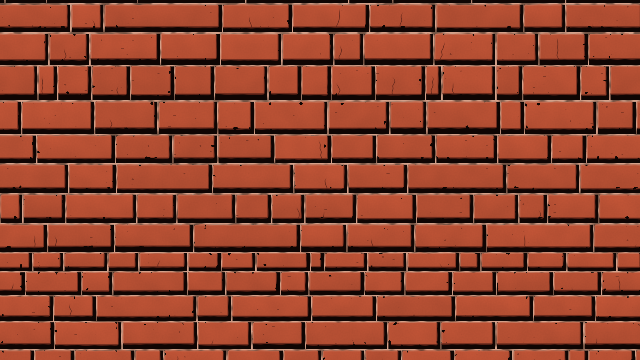
This texture is drawn by a Shadertoy shader. Its source:

```glsl
// Sunlit wall of smooth red bricks in courses of uneven height and random lengths.
// Each brick is a rounded box with pale mortar above and to its left and a deep
// shadow below and to its right; gradient noise adds wobble, chips and cracks.

const float WALL_HEIGHT = 432.0;   // wall units per canvas height
const int COURSES = 14;
const float COURSE_TOP[15] = float[15](-30.0, 4.0, 39.0, 78.0, 120.5, 161.0, 196.0,
    232.0, 268.0, 302.0, 325.0, 354.0, 385.0, 419.0, 452.0);
const float BRICK_COUNT[14] = float[14](8.0, 9.0, 12.0, 17.0, 12.0, 12.0, 9.0,
    14.0, 9.0, 17.0, 14.0, 10.0, 10.0, 14.0);

const vec3 CLAY = vec3(0.71, 0.31, 0.20);
const vec3 CLAY_DARK = vec3(0.33, 0.12, 0.08);
const vec3 CLAY_LIT = vec3(0.78, 0.48, 0.38);
const vec3 MORTAR_LIT = vec3(0.83, 0.63, 0.54);
const vec3 MORTAR_DULL = vec3(0.45, 0.33, 0.27);
const vec3 SHADOW = vec3(0.06, 0.02, 0.01);

float hash(vec2 p) {
    vec3 q = fract(p.xyx * vec3(0.1031, 0.1030, 0.0973));
    q += dot(q, q.yzx + 33.33);
    return fract((q.x + q.y) * q.z);
}

float gradientDot(vec2 cell, vec2 offset) {
    float angle = 6.2832 * hash(cell);
    return dot(vec2(cos(angle), sin(angle)), offset);
}

float gradientNoise(vec2 p) {
    vec2 i = floor(p), f = fract(p);
    vec2 w = f * f * f * (f * (f * 6.0 - 15.0) + 10.0);
    vec2 e = vec2(1.0, 0.0);
    float low = mix(gradientDot(i, f), gradientDot(i + e, f - e), w.x);
    float high = mix(gradientDot(i + e.yx, f - e.yx), gradientDot(i + 1.0, f - 1.0), w.x);
    return mix(low, high, w.y);
}

// 1 where d is below zero, softened over one pixel
float inside(float d, float pixel) {
    return smoothstep(0.5, -0.5, d / pixel);
}

float roundedBox(vec2 p, vec2 halfSize, float radius) {
    vec2 q = abs(p) - halfSize + radius;
    return length(max(q, 0.0)) + min(max(q.x, q.y), 0.0) - radius;
}

// Position of a vertical joint, measured in mean brick lengths
float jointAt(float index, float course) {
    float phase = 0.62 + 0.16 * hash(vec2(course, 71.0));
    return index + phase + 0.66 * (hash(vec2(index + 9.0, course * 7.0 + 3.0)) - 0.5);
}

// Left and right joint of the brick at u, and the index of its left joint
vec3 findBrick(float u, float course) {
    float index = floor(u - 0.2);
    if (u < jointAt(index, course)) index -= 1.0;
    else if (u >= jointAt(index + 1.0, course)) index += 1.0;
    return vec3(jointAt(index, course), jointAt(index + 1.0, course), index);
}

// Thin wandering crack that climbs from the lower edge of some bricks
float crack(vec2 p, vec2 halfSize, vec2 id, float pixel) {
    float chosen = step(0.72, hash(id + 17.0));
    float start = (hash(id + 29.0) - 0.5) * 1.5 * halfSize.x;
    float lean = 0.35 * (hash(id + 41.0) - 0.5);
    float bend = 4.0 * gradientNoise(vec2(p.y * 0.13, id.x * 5.3 + id.y));
    float reach = halfSize.y * (1.0 - 1.7 * hash(id + 53.0));
    float line = abs(p.x - start - lean * p.y - bend) - 0.45;
    return chosen * inside(line, pixel) * smoothstep(reach - 2.0, reach + 5.0, p.y);
}

vec3 shadeFace(vec2 p, vec2 local, vec2 halfSize, vec2 id, float pixel) {
    float tone = 1.0 + 0.05 * (hash(id + 5.0) - 0.5) - 0.03 * local.y / halfSize.y;
    tone += 0.05 * gradientNoise(p * 0.045) + 0.025 * gradientNoise(p * 0.5);
    vec3 color = CLAY * tone;

    // Worn bright edge above and left, dark bevel below and right
    vec2 fromLit = local + halfSize, fromDark = halfSize - local;
    float wear = 0.75 + 0.5 * gradientNoise(p * 0.12);
    float rim = inside(min(fromLit.x, fromLit.y) - 1.2, pixel);
    color = mix(color, CLAY_LIT, rim * clamp(wear, 0.0, 1.0));
    float bevel = smoothstep(2.6, 0.4, min(fromDark.x + 0.6, fromDark.y));
    color = mix(color, CLAY_DARK, bevel);

    float pit = smoothstep(0.50, 0.58, gradientNoise(p * vec2(0.16, 0.3) + 80.0));
    float scratches = max(crack(local, halfSize, id, pixel), 0.6 * pit);
    return mix(color, CLAY_DARK, 0.8 * scratches);
}

void mainImage(out vec4 fragColor, in vec2 fragCoord) {
    float pixel = WALL_HEIGHT / iResolution.y;
    float wallWidth = iResolution.x * pixel;
    vec2 p = vec2(fragCoord.x, iResolution.y - fragCoord.y) * pixel;   // y runs down

    // Course and brick that own this point
    int row = 0;
    for (int i = 1; i < COURSES; i++) if (p.y >= COURSE_TOP[i]) row = i;
    float top = COURSE_TOP[row], bottom = COURSE_TOP[row + 1];
    float meanLength = wallWidth / (BRICK_COUNT[row] - 0.5);
    vec3 brick = findBrick(p.x / meanLength, float(row));
    vec2 id = vec2(brick.z + 9.0, float(row) * 3.0);

    // Brick box, leaving room for mortar and cast shadow
    float drop = 0.15 * (bottom - top) * (0.85 + 0.3 * hash(id + 61.0));
    vec2 lower = vec2(brick.x * meanLength + 1.4, top + 1.4);
    vec2 upper = vec2(brick.y * meanLength - 3.2, bottom - drop);
    vec2 halfSize = 0.5 * (upper - lower);
    vec2 local = p - 0.5 * (lower + upper);
    float wobble = 0.9 * gradientNoise(p * 0.11);
    float chip = 5.0 * smoothstep(0.36, 0.6, gradientNoise(p * 0.14 + 31.0));
    float edge = roundedBox(local, halfSize, 2.4) + wobble + chip;

    // Shadowed gap, sunlit mortar, then the brick face
    float mortarTone = smoothstep(-0.35, 0.25, gradientNoise(p * 0.09 + 13.0));
    vec2 fromLit = p - lower;
    float mortar = inside(min(fromLit.x, fromLit.y) - 0.3, pixel);
    vec3 color = mix(SHADOW, mix(MORTAR_DULL, MORTAR_LIT, mortarTone), mortar);
    color = mix(color, shadeFace(p, local, halfSize, id, pixel), inside(edge, pixel));
    fragColor = vec4(color, 1.0);
}
```
